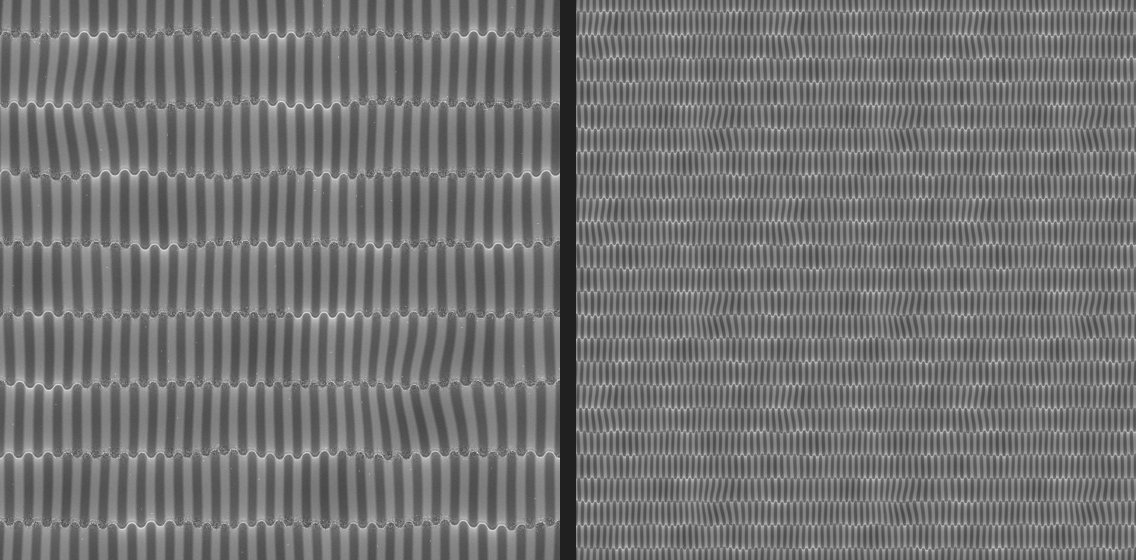
Left: one tile. Right: repeated 3 by 3.
Write a Shadertoy shader that draws this texture.

```glsl
// Eight rows of soft grey columns, thirty per row, joined at scalloped seams.
// Wrapped sines and two local bends lean the columns; rows alternate by half a period.
// Wide glows, thin broken rims and wrapped cellular grain wear each seam unevenly.

const float TAU = 6.2831853;
const float COLUMNS = 30.0;
const float ROWS = 8.0;
const float SCALLOP = 0.0050;

float hash(vec2 p) {
    vec3 q = fract(vec3(p.xyx) * 0.1031);
    q += dot(q, q.yzx + 33.33);
    return fract((q.x + q.y) * q.z);
}

// Wrapped cellular noise: x = distance to nearest point, y = its random value
vec2 cells(vec2 uv, float count) {
    vec2 p = uv * count, base = floor(p);
    vec2 best = vec2(9.0, 0.0);
    for (int j = -1; j <= 1; j++)
    for (int i = -1; i <= 1; i++) {
        vec2 cell = base + vec2(i, j);
        vec2 id = mod(cell, count);
        vec2 point = cell + 0.15 + 0.7 * vec2(hash(id), hash(id + 311.0));
        float dist = length(p - point);
        if (dist < best.x) best = vec2(dist, hash(id + 727.0));
    }
    return best;
}

// Periodic sum of sines in x, different for every seed
float waves(float x, float seed) {
    float sum = 0.0;
    for (int i = 1; i <= 4; i++) {
        float f = float(i);
        float frequency = f + floor(3.0 * hash(vec2(seed, f)));
        sum += sin(TAU * (frequency * x + hash(vec2(f, seed + 17.0))));
    }
    return sum * 0.25;
}

// Periodic bump that pulls the columns aside around one place
float bend(vec2 uv, vec2 center) {
    vec2 c = 0.5 + 0.5 * cos(TAU * (uv - center));
    return pow(c.x, 8.0) * pow(c.y, 20.0);
}

// Column phase: nearly straight, wider on the left, with two local bends
float columnPhase(vec2 uv) {
    return COLUMNS * uv.x + 0.03
         + 0.20 * sin(TAU * (uv.x + 0.45))
         + 0.10 * sin(TAU * (uv.x - uv.y))
         + 0.035 * sin(TAU * (3.0 * uv.x - 4.0 * uv.y))
         + 0.55 * bend(uv, vec2(0.74, 0.316))
         + 0.32 * bend(uv, vec2(0.13, 0.818));
}

// Soft-edged column tone: 0 dark groove, 1 light ridge
float ridge(float wave) {
    return smoothstep(-0.62, 0.62, wave);
}

float band(float dist, float width, float pixel) {
    float w = max(width, pixel);
    return exp(-dist * dist / (w * w));
}

void mainImage(out vec4 fragColor, in vec2 fragCoord) {
    vec2 uv = fragCoord / iResolution.xy;
    float pixel = 0.7 / iResolution.y;

    // Nearest seam and the wave of the row just below it
    float rowPos = uv.y * ROWS - 0.5;
    float seam = floor(rowPos + 0.5);
    float id = mod(seam, ROWS);
    float side = mod(seam, 2.0) < 0.5 ? 1.0 : -1.0;
    float angle = TAU * columnPhase(uv);
    float upperWave = side * cos(angle);
    float lowerWave = -upperWave;

    // Dark columns of the lower row rise as rounded teeth
    float wander = 0.006 * waves(uv.x, id + 3.0);
    float lift = -SCALLOP * lowerWave * (1.25 - 0.25 * lowerWave * lowerWave);
    float slope = SCALLOP * TAU * COLUMNS * sin(angle);
    float height = (rowPos - seam) / ROWS - wander;
    float dist = (height - lift) / sqrt(1.0 + slope * slope);
    float above = smoothstep(-pixel, pixel, dist);

    // Column shading with broad drift along each row, paler toward the seams
    float light = mix(ridge(lowerWave), ridge(upperWave), above);
    float drift = mix(waves(uv.x, mod(id + 7.0, ROWS) + 80.0),
                      waves(uv.x, id + 80.0), above);
    float nearSeam = exp(-abs(height) / 0.023);
    float tone = mix(0.318, 0.497, light) + 0.035 * drift;
    tone += nearSeam * mix(0.110, 0.125, light);

    // Uneven charge: bright clean stretches between dull grainy ones
    float charge = smoothstep(-0.2, 0.65, waves(uv.x, id + 60.0));
    float worn = 1.0 - charge;
    float halo = exp(-abs(dist) / 0.0095);
    tone += halo * mix(0.02, 0.17, charge) * mix(0.4, 1.0, light);

    // Thin rim, broken where worn, with a faint crease beside it
    vec2 crumbs = cells(uv, 400.0);
    float intact = mix(0.25 + 0.75 * crumbs.y, 1.0, charge);
    tone += band(dist, 0.0011, pixel) * mix(0.09, 0.17, charge) * intact;
    tone -= band(dist - 0.0030, 0.0010, pixel) * 0.07 * intact;
    tone += band(dist - 0.0056, 0.0010, pixel) * 0.03 * intact;

    // Crumbly grain around worn seams
    float crumbZone = band(height - 0.003, 0.011, pixel) * (0.15 + 0.85 * worn);
    tone += crumbZone * (crumbs.y - 0.45) * 0.17;

    // Sparse dust and fine overall grain
    vec2 dust = cells(uv + 0.37, 110.0);
    float speck = smoothstep(0.2, 0.08, dust.x);
    tone += speck * step(0.994 - 0.10 * crumbZone, dust.y) * 0.14;
    float grain = hash(floor(uv * 512.0)) - 0.5;
    tone += grain * 0.022;

    fragColor = vec4(vec3(clamp(tone, 0.0, 0.92)), 1.0);
}
```
